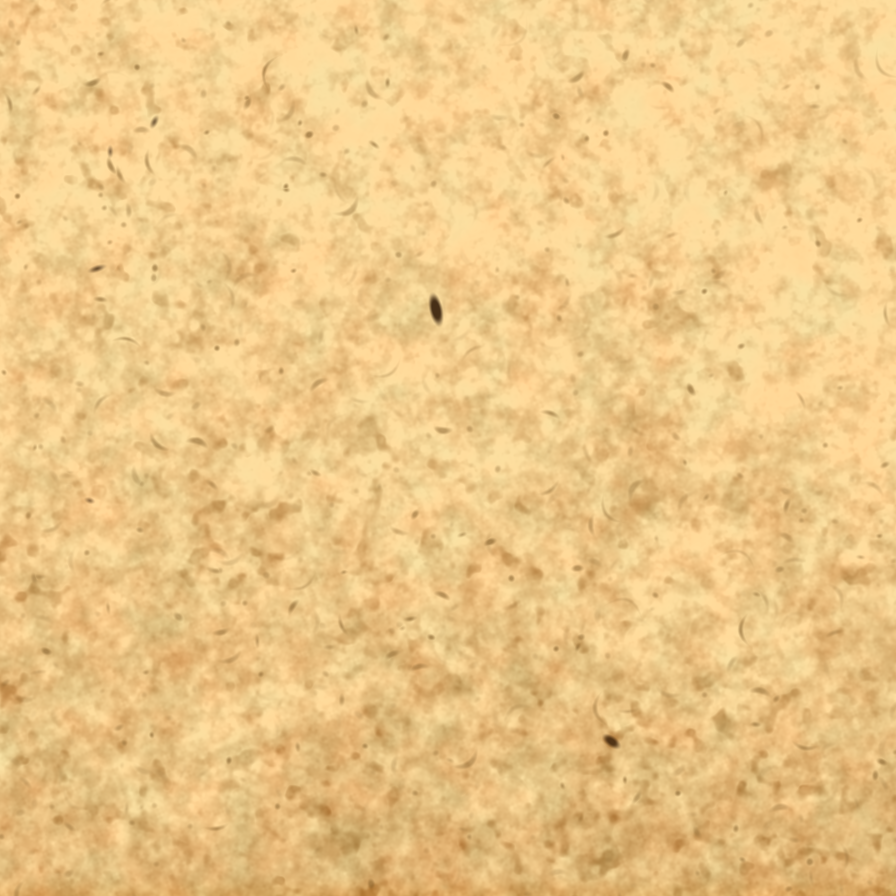
A Shadertoy shader for this texture:

```glsl
const vec3 PAPER_DARK  = vec3(0.78, 0.60, 0.35);
const vec3 PAPER_LIGHT = vec3(0.98, 0.84, 0.59);
const vec3 FIBRE_BROWN = vec3(0.50, 0.36, 0.16);
const vec3 SEED_BROWN  = vec3(0.20, 0.11, 0.03);
const vec3 WARM_TINT   = vec3(0.030, -0.025, -0.030);
const vec3 EDGE_TINT   = vec3(-0.02, -0.05, -0.07);

const float TOP_TONE     = 0.98;
const float BOTTOM_FADE  = 0.52;
const float SIDE_LIGHT   = 0.12;
const float CLOUD_AMOUNT = 0.25;
const float PULP_AMOUNT  = 0.50;
const float GRAIN_AMOUNT = 0.34;
const float CLUMP_AMOUNT = 0.55;
const float TONE_LIMIT   = 1.06;
const float FIBRE_CELLS  = 30.0;
const float FIBRE_CHANCE = 0.42;
const int   SEED_COUNT   = 6;

vec3 hash3(vec2 cell, uint salt) {
    uvec3 v = uvec3(ivec3(ivec2(floor(cell)), int(salt)) + 4096);
    v = v * 1664525u + 1013904223u;
    v.x += v.y * v.z; v.y += v.z * v.x; v.z += v.x * v.y;
    v ^= v >> 16u;
    v.x += v.y * v.z; v.y += v.z * v.x; v.z += v.x * v.y;
    return vec3(v >> 8u) / 16777216.0;
}

mat2 rotation(float angle) {
    float c = cos(angle), s = sin(angle);
    return mat2(c, s, -s, c);
}

float noise(vec2 p, uint salt) {
    vec2 cell = floor(p), f = fract(p);
    f = f * f * (3.0 - 2.0 * f);
    float low  = mix(hash3(cell, salt).x, hash3(cell + vec2(1, 0), salt).x, f.x);
    float high = mix(hash3(cell + vec2(0, 1), salt).x, hash3(cell + vec2(1, 1), salt).x, f.x);
    return mix(low, high, f.y);
}

// Soft noise from -0.5 to 0.5 on a turned lattice
float field(vec2 uv, float scale, uint salt) {
    return noise(rotation(float(salt) * 0.7) * uv * scale, salt) - 0.5;
}

// Soft-edged ellipse, 1 at its core
float fleck(vec2 p, vec2 radii, float softness) {
    float d = (length(p / radii) - 1.0) * min(radii.x, radii.y);
    return 1.0 - smoothstep(-softness, softness, d);
}

// Short, slightly bent fibres and specks in jittered cells
float fibres(vec2 uv, uint salt) {
    vec2 p = uv * FIBRE_CELLS;
    vec2 home = floor(p);
    float cover = 0.0;
    for (int j = -1; j <= 1; j++)
    for (int i = -1; i <= 1; i++) {
        vec2 cell = home + vec2(i, j);
        vec3 place = hash3(cell, salt), form = hash3(cell, salt + 1u);
        if (place.z > FIBRE_CHANCE) continue;
        vec2 q = rotation(form.x * 6.2832) * (p - cell - place.xy);
        q.y += (form.y - 0.5) * 2.0 * q.x * q.x;
        vec2 radii = vec2(mix(0.07, 0.36, form.y * form.y * form.y), mix(0.045, 0.10, form.z));
        float strength = mix(0.10, 0.62, pow(hash3(cell, salt + 2u).x, 3.0));
        cover = max(cover, strength * fleck(q, radii, 0.06));
    }
    return cover;
}

// A few dark seeds, each smaller and fainter than the one before
float seeds(vec2 uv) {
    float cover = 0.0;
    for (int i = 0; i < SEED_COUNT; i++) {
        vec3 place = hash3(vec2(i, 7), 91u), form = hash3(vec2(i, 3), 92u);
        float size = 0.015 / (1.0 + 0.7 * float(i));
        vec2 q = rotation(form.x * 3.1416) * (uv - 0.06 - 0.88 * place.xy);
        vec2 radii = vec2(size, max(size * mix(0.35, 0.6, form.y), 0.002));
        cover = max(cover, fleck(q, radii, 0.0025) / (1.0 + 0.15 * float(i)));
    }
    return cover;
}

void mainImage(out vec4 fragColor, in vec2 fragCoord) {
    vec2 uv = fragCoord / iResolution.y;
    float depth = clamp(1.0 - uv.y, 0.0, 1.0);

    // Broad light, falling off toward the lower edge
    float tone = TOP_TONE - BOTTOM_FADE * depth * depth;
    tone += SIDE_LIGHT * (uv.x - 0.5) * uv.y;

    // Clouds, pulp and fine grain
    tone += CLOUD_AMOUNT * field(uv, 11.0, 1u);
    tone += PULP_AMOUNT * (field(uv, 42.0, 2u) + 0.9 * field(uv, 88.0, 3u));
    tone += GRAIN_AMOUNT * (field(uv, 170.0, 4u) + 0.5 * field(uv, 290.0, 5u));
    tone += 0.12 * field(uv * vec2(0.15, 1.0), 40.0, 0u);

    // Darker clumps, gathered in patches
    float clump = field(uv, 50.0, 6u) + 0.6 * field(uv, 105.0, 7u);
    float patches = 0.6 + 0.9 * field(uv, 8.0, 8u) + 0.4 * depth;
    tone -= CLUMP_AMOUNT * patches * smoothstep(0.18, 0.55, clump);

    // Compress the brightest areas
    tone = min(tone, mix(tone, TONE_LIMIT, smoothstep(0.75, 1.45, tone)));
    vec3 colour = mix(PAPER_DARK, PAPER_LIGHT, tone);

    // Rosy and olive drift, warm lower rim
    colour += WARM_TINT * (field(uv, 26.0, 9u) + 0.8 * field(uv, 60.0, 10u));
    colour += EDGE_TINT * (1.0 - smoothstep(0.0, 0.025, uv.y));

    // Fibres and seeds
    float fibreCover = max(fibres(uv, 20u), fibres(rotation(0.6) * uv + 3.0, 30u));
    colour = mix(colour, FIBRE_BROWN, fibreCover * clamp(patches + 0.2, 0.0, 1.0));
    colour = mix(colour, SEED_BROWN, 0.9 * seeds(uv));
    fragColor = vec4(clamp(colour, 0.0, 1.0), 1.0);
}
```
